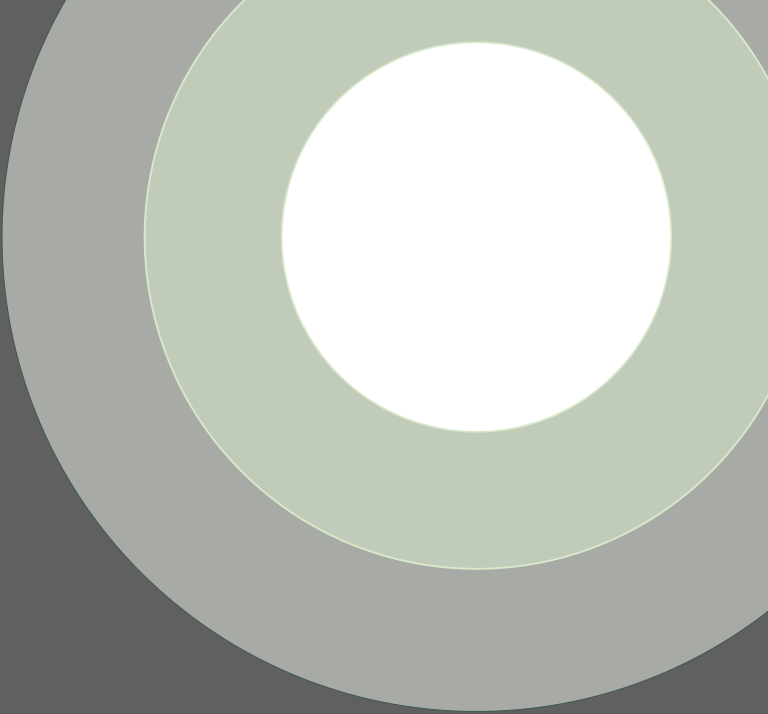
Give the GLSL for this background, as a WebGL 1 fragment shader.

```glsl
precision highp float;
// Concentric flat discs with thin outlines on a dark grey ground.

uniform vec2 u_resolution;

const vec3 GROUND = vec3(0.376, 0.376, 0.376);
const vec3 STONE = vec3(0.655, 0.667, 0.647);
const vec3 SAGE = vec3(0.753, 0.797, 0.729);
const vec3 WHITE = vec3(1.0);
const vec3 DARK_RIM = vec3(0.25, 0.35, 0.32);
const vec3 PALE_RIM = vec3(0.85, 0.91, 0.79);

// Antialiased coverage of a signed distance
float coverage(float dist, float pixel) {
    return clamp(0.5 - dist / pixel, 0.0, 1.0);
}

// Filled disc with an outline centred on its edge
vec3 paintDisc(vec3 base, float dist, vec3 fill, vec3 rim, float rimWidth, float pixel) {
    vec3 color = mix(base, fill, coverage(dist, pixel));
    // Rims thinner than a pixel fade instead of vanishing
    float width = max(rimWidth, pixel);
    float strength = rimWidth / width;
    return mix(color, rim, strength * coverage(abs(dist) - 0.5 * width, pixel));
}

void main() {
    // One unit is the canvas width
    float pixel = 1.0 / u_resolution.x;
    vec2 center = vec2(0.6204, 0.668 * u_resolution.y * pixel);
    float radius = length(gl_FragCoord.xy * pixel - center);

    // Discs from the outermost to the innermost
    vec3 color = GROUND;
    color = paintDisc(color, radius - 0.6178, STONE, DARK_RIM, 0.0014, pixel);
    color = paintDisc(color, radius - 0.4320, SAGE, PALE_RIM, 0.0025, pixel);
    color = paintDisc(color, radius - 0.2536, WHITE, PALE_RIM, 0.0022, pixel);

    gl_FragColor = vec4(color, 1.0);
}
```
